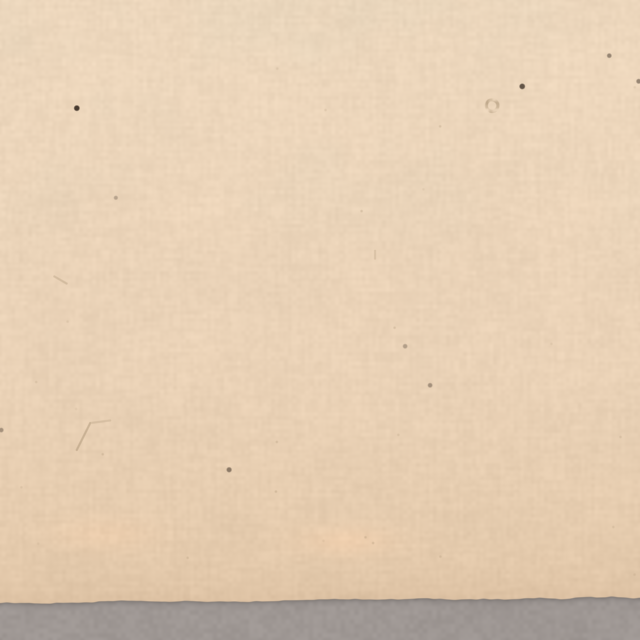
Reproduce this texture procedurally as a three.js fragment shader.

```glsl
varying vec2 vUv;

const vec3 PAPER_TOP = vec3(0.928, 0.842, 0.738);
const vec3 PAPER_MID = vec3(0.918, 0.825, 0.718);
const vec3 PAPER_LOW = vec3(0.893, 0.792, 0.675);
const vec3 PAPER_RIM = vec3(0.850, 0.740, 0.620);
const vec3 BACKDROP = vec3(0.620, 0.592, 0.578);
const vec3 INK = vec3(0.25, 0.20, 0.16);
const vec3 FIBRE = vec3(0.66, 0.57, 0.45);
const vec3 BLUSH = vec3(0.040, 0.016, 0.004);
const float SOFT = 0.0016;
const float GRAIN = 0.022;
const float WEAVE = 0.016;
const float MOTTLE = 0.022;
const float FLECK_CELLS = 13.0;

float hash(vec2 p) {
  vec3 q = fract(vec3(p.xyx) * 0.1031);
  q += dot(q, q.yzx + 33.33);
  return fract((q.x + q.y) * q.z);
}

float noise(vec2 p) {
  vec2 i = floor(p);
  vec2 f = fract(p);
  f = f * f * (3.0 - 2.0 * f);
  return mix(mix(hash(i), hash(i + vec2(1.0, 0.0)), f.x),
             mix(hash(i + vec2(0.0, 1.0)), hash(i + 1.0), f.x), f.y);
}

float fbm(vec2 p) {
  float sum = 0.0;
  float gain = 0.5;
  for (int i = 0; i < 4; i++) {
    sum += gain * noise(p);
    p = p * 2.03 + 17.0;
    gain *= 0.5;
  }
  return sum;
}

float segment(vec2 p, vec2 a, vec2 b) {
  vec2 d = b - a;
  return length(p - a - d * clamp(dot(p - a, d) / dot(d, d), 0.0, 1.0));
}

float speck(vec2 p, vec2 centre, float radius) {
  return 1.0 - smoothstep(radius - SOFT, radius + SOFT, length(p - centre));
}

float glow(vec2 p, vec2 centre, vec2 size) {
  vec2 d = (p - centre) / size;
  return exp(-dot(d, d));
}

float strand(vec2 p, vec2 a, vec2 b) {
  return 1.0 - smoothstep(0.0003, 0.0030, segment(p, a, b));
}

// Height of the torn lower border
float borderHeight(float x) {
  float ripple = (noise(vec2(x * 24.0, 3.0)) - 0.5) * 0.003
               + (noise(vec2(x * 90.0, 8.0)) - 0.5) * 0.0015;
  return 0.0575 + 0.009 * x + ripple + 0.002 * glow(vec2(x, 0.0), vec2(0.19, 0.0), vec2(0.03));
}

// Sparse faint flecks, one candidate in each cell
float flecks(vec2 p) {
  vec2 cell = floor(p * FLECK_CELLS);
  float cover = 0.0;
  for (int j = -1; j <= 1; j++) {
    for (int i = -1; i <= 1; i++) {
      vec2 c = cell + vec2(float(i), float(j));
      vec2 centre = (c + vec2(hash(c + 5.0), hash(c + 41.0))) / FLECK_CELLS;
      float present = step(0.84, hash(c + 83.0));
      cover = max(cover, present * speck(p, centre, 0.0018) * (0.3 + 0.5 * hash(c + 7.0)));
    }
  }
  return cover;
}

vec3 paper(vec2 p, float rise) {
  vec3 col = mix(PAPER_LOW, PAPER_MID, smoothstep(0.08, 0.50, p.y));
  col = mix(col, PAPER_TOP, smoothstep(0.45, 1.0, p.y));
  col = mix(col, PAPER_RIM, 0.75 * exp(-rise / 0.035));
  col += BLUSH * (glow(p, vec2(0.54, 0.155), vec2(0.07, 0.022)) + 0.7 * glow(p, vec2(0.16, 0.165), vec2(0.08, 0.025)));

  // Cool mottling and woven grain
  col += vec3(1.0, 0.8, 0.7) * MOTTLE * (fbm(p * 9.0) - 0.47);
  col -= vec3(0.014, 0.004, 0.002) * smoothstep(0.5, 0.9, p.y) * smoothstep(0.4, 0.7, fbm(p * 6.0 + 30.0));
  float threads = noise(p * vec2(30.0, 190.0)) + noise(p * vec2(190.0, 30.0) + 60.0) - 1.0;
  col += WEAVE * threads + GRAIN * (noise(p * 150.0) - 0.5);

  // Scattered flecks, then the distinct specks
  col = mix(col, FIBRE, 0.45 * flecks(p));
  float dark = 0.95 * speck(p, vec2(0.120, 0.831), 0.0042);
  dark = max(dark, 0.80 * speck(p, vec2(0.816, 0.865), 0.0042));
  dark = max(dark, 0.50 * speck(p, vec2(0.952, 0.913), 0.0034));
  dark = max(dark, 0.50 * speck(p, vec2(0.998, 0.873), 0.0036));
  dark = max(dark, 0.55 * speck(p, vec2(0.358, 0.266), 0.0038));
  dark = max(dark, 0.40 * speck(p, vec2(0.672, 0.398), 0.0034));
  dark = max(dark, 0.32 * speck(p, vec2(0.633, 0.459), 0.0034));
  dark = max(dark, 0.30 * speck(p, vec2(0.181, 0.691), 0.0030));
  dark = max(dark, 0.40 * speck(p, vec2(0.002, 0.328), 0.0034));
  col = mix(col, INK, dark);

  // Smudged ring and stray fibres
  float ring = abs(length(p - vec2(0.769, 0.835)) - 0.009);
  float lines = (1.0 - smoothstep(0.001, 0.004, ring)) * noise(p * 180.0);
  lines = max(lines, 0.7 * strand(p, vec2(0.120, 0.297), vec2(0.141, 0.339)));
  lines = max(lines, 0.4 * strand(p, vec2(0.141, 0.339), vec2(0.172, 0.343)));
  lines = max(lines, 0.5 * strand(p, vec2(0.085, 0.568), vec2(0.104, 0.557)));
  lines = max(lines, 0.4 * strand(p, vec2(0.586, 0.596), vec2(0.586, 0.608)));
  return mix(col, FIBRE, 0.7 * lines);
}

void main() {
  float rise = vUv.y - borderHeight(vUv.x);
  vec3 ground = BACKDROP + 0.035 * (noise(vUv * 140.0) - 0.5) + 0.03 * (fbm(vUv * 20.0) - 0.47);
  ground *= 1.0 - 0.22 * exp(-abs(rise) / 0.004);
  vec3 col = mix(ground, paper(vUv, max(rise, 0.0)), smoothstep(-SOFT, SOFT, rise));
  gl_FragColor = vec4(col, 1.0);
}
```
